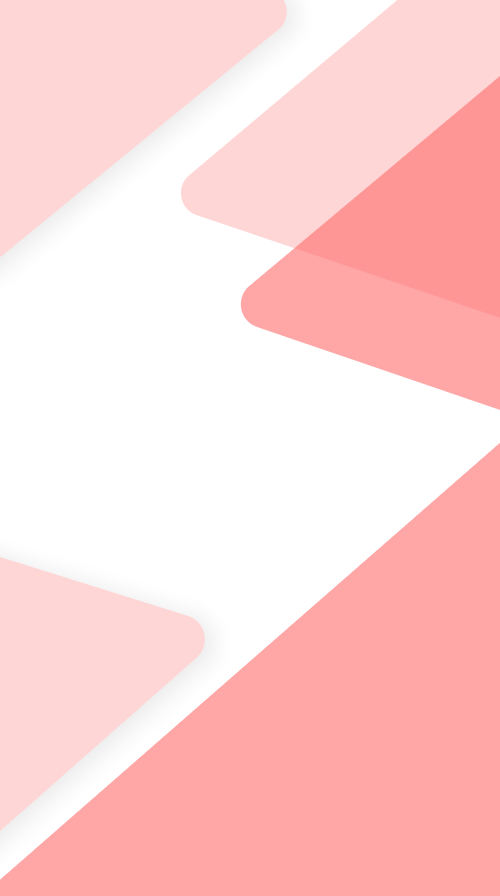
Write a Shadertoy shader that draws this background.

```glsl
// Flat pastel background: rounded wedges enter from the left and right edges
// over white, and a large slanted plane fills the lower right corner.
// Each wedge is the distance field of an infinite sector, inflated by a radius.

#define WHITE vec3(1.0)
#define BLUSH vec3(1.0, 0.84, 0.84)
#define CORAL vec3(1.0, 0.65, 0.65)
#define OVERLAP vec3(1.0, 0.59, 0.59)
#define HALF_ANGLE 29.4
#define SHADOW_STRENGTH 0.10
#define SHADOW_BLUR 0.030
#define SHADOW_OFFSET vec2(0.004, -0.005)

// Signed distance to a sector opening along axisDegrees, rounded by radius
float roundedWedge(vec2 p, vec2 center, float axisDegrees, float radius) {
    float axis = radians(axisDegrees);
    vec2 along = vec2(cos(axis), sin(axis));
    vec2 q = p - center;
    q = vec2(dot(q, along), abs(dot(q, vec2(-along.y, along.x))));
    float halfAngle = radians(HALF_ANGLE);
    vec2 edge = vec2(cos(halfAngle), sin(halfAngle));
    float d = dot(q, edge) > 0.0 ? q.y * edge.x - q.x * edge.y : length(q);
    return d - radius;
}

// Signed distance to the half plane below a rising line
float planeBelow(vec2 p, float height, float slope) {
    return (p.y - height - slope * p.x) / sqrt(1.0 + slope * slope);
}

// Antialiased coverage, about one pixel wide
float coverage(float d) {
    return clamp(0.5 - d * iResolution.y, 0.0, 1.0);
}

float upperLeft(vec2 p) {
    return roundedWedge(p, vec2(0.2943, 0.9870), 189.9, 0.0258);
}

float lowerLeft(vec2 p) {
    return roundedWedge(p, vec2(0.2012, 0.2865), 192.0, 0.0275);
}

float softShadow(float d) {
    return SHADOW_STRENGTH * (1.0 - smoothstep(-SHADOW_BLUR, SHADOW_BLUR, d));
}

void mainImage(out vec4 fragColor, in vec2 fragCoord) {
    vec2 p = fragCoord / iResolution.y;
    vec3 color = WHITE;

    // Left wedges with soft shadows
    vec2 shadowPoint = p - SHADOW_OFFSET;
    color *= 1.0 - softShadow(min(upperLeft(shadowPoint), lowerLeft(shadowPoint)));
    color = mix(color, BLUSH, coverage(min(upperLeft(p), lowerLeft(p))));

    // Right wedges, darker where they overlap
    float pale = coverage(roundedWedge(p, vec2(0.2279, 0.7845), 10.7, 0.0260));
    float deep = coverage(roundedWedge(p, vec2(0.2956, 0.6604), 10.55, 0.0268));
    color = mix(color, BLUSH, pale);
    color = mix(color, mix(CORAL, OVERLAP, pale), deep);

    // Lower right plane
    color = mix(color, CORAL, coverage(planeBelow(p, 0.0182, 0.8738)));

    fragColor = vec4(color, 1.0);
}
```
